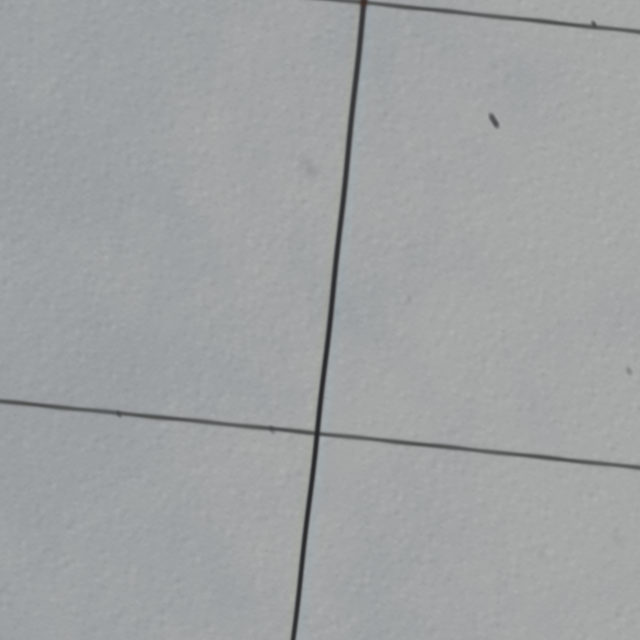
Give the GLSL for this texture, as a Shadertoy shader.

```glsl
// Large pale grey floor tiles, slightly tilted, with dark thin joints, fine grain and a few specks.

const vec3 TILE_LIGHT = vec3(0.650, 0.658, 0.656);
const vec3 TILE_SHADE = vec3(0.604, 0.619, 0.628);
const vec3 JOINT_DEEP = vec3(0.150, 0.150, 0.158);
const vec3 JOINT_THIN = vec3(0.310, 0.320, 0.318);
const vec3 SPECK_COLOR = vec3(0.230, 0.240, 0.245);
const vec3 RUST_COLOR = vec3(0.290, 0.180, 0.150);
const vec3 COOL_FRINGE = vec3(-0.010, 0.008, 0.022);
const vec3 WARM_FRINGE = vec3(0.006, 0.002, -0.016);

const vec2 TILE_SIZE = vec2(0.680, 0.681);       // joint spacing
const vec2 JOINT_ORIGIN = vec2(0.458, 0.373);    // where joints meet the lower and left edges
const vec2 JOINT_SLOPE = vec2(0.111, -0.104);    // lean of upright and level joints
const vec2 JOINT_WIDTH = vec2(0.0043, 0.0036);   // soft half width
const float GRAIN_SCALE = 85.0;
const float GRAIN_RELIEF = 0.020;
const float MOTTLE_AMOUNT = 0.26;

// Specks: centre, radius, strength
const int SPECK_COUNT = 10;
const vec4 SPECKS[SPECK_COUNT] = vec4[](
    vec4(0.7690, 0.8160, 0.0095, 0.75), vec4(0.7745, 0.8070, 0.0095, 0.80),
    vec4(0.4840, 0.7360, 0.0200, 0.13), vec4(0.9830, 0.4200, 0.0090, 0.28),
    vec4(0.9280, 0.9620, 0.0075, 0.70), vec4(0.1860, 0.3530, 0.0075, 0.55),
    vec4(0.4250, 0.3290, 0.0085, 0.45), vec4(0.8450, 0.1340, 0.0150, 0.06),
    vec4(0.9650, 0.1600, 0.0180, 0.06), vec4(0.6390, 0.5340, 0.0070, 0.10));

vec2 hash2(vec2 p) {
    vec2 q = vec2(dot(p, vec2(127.1, 311.7)), dot(p, vec2(269.5, 183.3)));
    return fract(sin(q) * 43758.55);
}

// Cellular bumps: a rounded dot of random height at each jittered point
float bumps(vec2 p) {
    vec2 cell = floor(p), local = fract(p);
    float height = 0.0;
    for (int y = -1; y <= 1; y++)
    for (int x = -1; x <= 1; x++) {
        vec2 offset = vec2(x, y);
        vec2 toPoint = offset + hash2(cell + offset) - local;
        float size = 2.0 * hash2(cell + offset + 57.0).x - 1.0;
        height += size * abs(size) * exp(-7.0 * dot(toPoint, toPoint));
    }
    return height;
}

// Layered sines: broad, cloudy tone in about -1..1
float mottle(vec2 p) {
    float sum = 0.0, amp = 0.5;
    for (int i = 0; i < 6; i++) {
        sum += amp * sin(p.x + 1.7 * sin(p.y)) * cos(p.y + 1.3 * sin(0.7 * p.x));
        p = mat2(1.6, 1.2, -1.2, 1.6) * p + 2.3;
        amp *= 0.7;
    }
    return sum;
}

// Faint straight scuff from a to b, broken along its length
float scuff(vec2 p, vec2 a, vec2 b) {
    vec2 ab = b - a;
    float along = clamp(dot(p - a, ab) / dot(ab, ab), 0.0, 1.0);
    float line = 1.0 - smoothstep(0.0, 0.008, length(p - a - ab * along));
    return line * (0.5 + 0.5 * sin(along * 17.0));
}

// Embossed grain over a slow blend of the two tile tones
vec3 tileSurface(vec2 p) {
    float tone = 0.52 + 0.40 * (p.x - 0.5) + MOTTLE_AMOUNT * mottle(p * 7.0);
    vec3 color = mix(TILE_SHADE, TILE_LIGHT, smoothstep(0.15, 0.85, tone));
    vec2 light = vec2(0.28, -0.28);
    vec2 coarse = p * GRAIN_SCALE;
    vec2 fine = mat2(0.8, 0.6, -0.6, 0.8) * p * GRAIN_SCALE * 1.9;
    float relief = bumps(coarse + light) - bumps(coarse - light);
    relief += 0.6 * (bumps(fine + light) - bumps(fine - light));
    color += GRAIN_RELIEF * relief;
    float scuffs = scuff(p, vec2(0.350, 0.990), vec2(0.265, 0.885))
                 + scuff(p, vec2(0.060, 0.610), vec2(0.000, 0.550));
    return color - 0.014 * scuffs;
}

void mainImage(out vec4 fragColor, in vec2 fragCoord) {
    vec2 p = fragCoord / iResolution.xy;
    float pixel = 1.0 / min(iResolution.x, iResolution.y);
    vec3 color = tileSurface(p);

    // Signed offset from the nearest joint in each direction
    vec2 skewed = p - JOINT_ORIGIN - JOINT_SLOPE * p.yx;
    skewed.x -= 0.002 * sin(3.14159 * p.y) + 0.0005 * sin(p.y * 29.0);
    skewed.y -= 0.0012 * sin(3.14159 * p.x) + 0.0003 * sin(p.x * 47.0);
    vec2 offset = (fract(skewed / TILE_SIZE + 0.5) - 0.5) * TILE_SIZE;

    // Tinted fringes beside the upright joint
    color += COOL_FRINGE * exp(-pow((offset.x - 0.011) / 0.007, 2.0));
    color += WARM_FRINGE * exp(-pow((offset.x + 0.010) / 0.005, 2.0));

    // Joints: soft grooves, the upright one deeper and wider upward
    vec2 swell = vec2(0.90 + 0.16 * p.y, 1.0 + 0.08 * sin(p.x * 83.0));
    vec2 across = offset / (JOINT_WIDTH * swell + 0.2 * pixel);
    vec2 joint = exp(-pow(abs(across), vec2(2.6, 2.2)));
    color = mix(color, JOINT_THIN, joint.y * (0.93 + 0.07 * sin(p.x * 31.0)));
    color = mix(color, JOINT_DEEP, joint.x * (0.92 + 0.06 * sin(p.y * 5.0)));

    // Rust at the upper crossing
    float rust = exp(-dot(offset, offset) / 0.00005) * step(0.7, p.y);
    color = mix(color, RUST_COLOR, 0.6 * rust);

    // Specks, smudges and joint chips as soft leaning ovals
    for (int i = 0; i < SPECK_COUNT; i++) {
        vec2 d = mat2(0.89, -0.45, 0.45, 0.89) * (p - SPECKS[i].xy);
        float oval = length(d * vec2(1.35, 0.85)) / SPECKS[i].z;
        color = mix(color, SPECK_COLOR, SPECKS[i].w * (1.0 - smoothstep(0.1, 1.1, oval)));
    }

    fragColor = vec4(clamp(color, 0.0, 1.0), 1.0);
}
```
